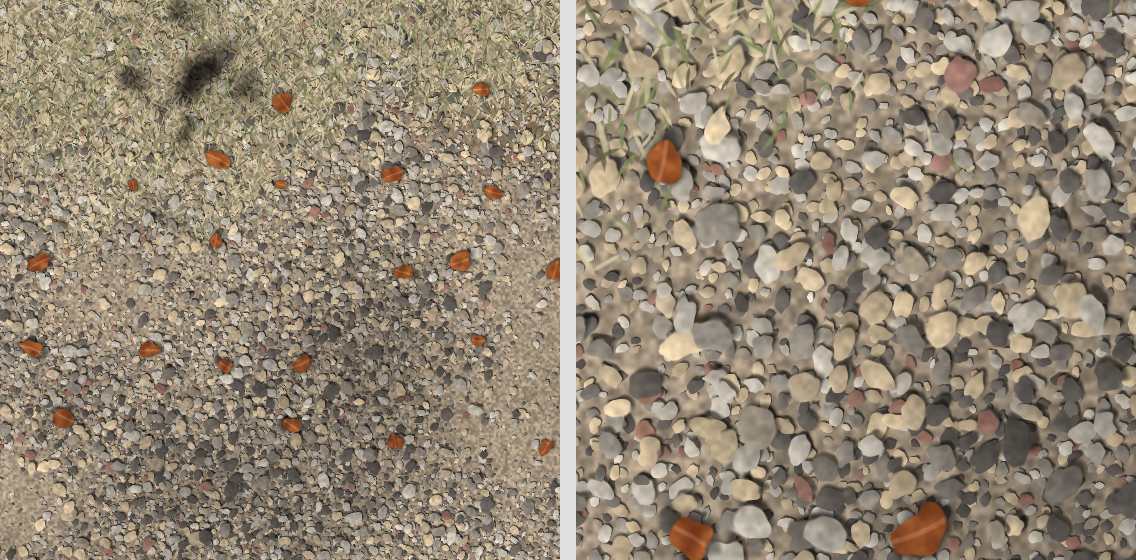
Left: the whole. Right: its middle third, enlarged.
This texture is drawn by a three.js fragment shader. Its source:

```glsl
varying vec2 vUv;

vec3 hash3(vec2 p) {
  vec3 q = fract(vec3(p.xyx) * vec3(.1031, .1030, .0973));
  q += dot(q, q.yxz + 33.33);
  return fract((q.xxy + q.yzz) * q.zyx);
}
float noise(vec2 p) {
  vec2 i = floor(p), f = fract(p);
  f *= f * (3. - 2. * f);
  return mix(mix(hash3(i).x, hash3(i + vec2(1, 0)).x, f.x),
             mix(hash3(i + vec2(0, 1)).x, hash3(i + vec2(1, 1)).x, f.x), f.y);
}
float fbm(vec2 p) {
  return .55 * noise(p) + .28 * noise(p * 2.03 + 17.1) + .17 * noise(p * 4.1 + 51.7);
}
mat2 turn(float a) { return mat2(cos(a), -sin(a), sin(a), cos(a)); }
float blob(vec2 p, vec2 centre, vec2 size) {
  vec2 q = (p - centre) / size;
  return exp(-dot(q, q));
}

// Regions of the ground
float grassCover(vec2 p) {
  float edge = .63 + .2 * smoothstep(.4, .8, p.x);
  return smoothstep(-.1, .12, p.y - edge + .3 * (noise(p * 9.) - .5));
}
float sandCover(vec2 p) {
  float left = blob(p, vec2(.02, .1), vec2(.13, .15)) + .9 * blob(p, vec2(.2, .47), vec2(.16, .09));
  float right = blob(p, vec2(1., .5), vec2(.19, .2)) + blob(p, vec2(.97, .22), vec2(.24, .15));
  return clamp(left + right + .3 * (noise(p * 14.) - .5), 0., 1.);
}
float darkGravel(vec2 p) {
  return clamp(blob(p, vec2(.66, .34), vec2(.2, .15)) + blob(p, vec2(.4, .1), vec2(.28, .17))
             + .6 * blob(p, vec2(.13, .28), vec2(.1, .08)), 0., 1.);
}

vec3 stoneColour(vec3 k, float dark) {
  float pick = k.x - .22 * dark;
  vec3 c = mix(vec3(.36, .34, .32), vec3(.55, .52, .48), smoothstep(.0, .28, pick));
  c = mix(c, vec3(.73, .70, .65), smoothstep(.25, .6, pick));
  c = mix(c, vec3(.77, .68, .54), step(.6, k.y) * .8 * smoothstep(.1, .4, pick));
  c = mix(c, vec3(.50, .34, .30), step(.965, k.z) * .8);
  return c * (.9 + .2 * k.z);
}
// Overlapping stones, each with a shadow toward the upper right
void addStones(inout vec3 col, vec2 p, float scale, float amount, float seed) {
  for (int n = 0; n < 9; n++) {
    vec2 cell = floor(p * scale) + vec2(mod(float(n), 3.), floor(float(n) / 3.)) - 1.;
    vec3 h = hash3(cell + seed), k = hash3(cell + seed + 71.3);
    vec2 centre = (cell + .15 + .7 * h.xy) / scale;
    float cover = (1. - .85 * sandCover(centre)) * (1. - .6 * grassCover(centre));
    if (h.z > cover * amount) continue;
    vec2 local = (p - centre) * scale / mix(.34, .66, k.y * k.y);
    vec2 stretch = vec2(1., 1.15 + .5 * k.z);
    mat2 spin = turn(k.x * 6.28);
    vec2 q = spin * local * stretch;
    float rough = .5 * (noise(q * 1.6 + cell * 3.) - .5);
    float shade = length(spin * (local - vec2(.2, .28)) * stretch) + rough;
    col *= 1. - .55 * (1. - smoothstep(.7, 1.15, shade));
    vec3 stone = stoneColour(hash3(cell + seed + 23.7), darkGravel(centre));
    stone *= 1.02 - .14 * dot(local, vec2(.5, .7)) + .22 * (noise(p * 190.) - .5);
    col = mix(col, stone, 1. - smoothstep(.86, 1.02, length(q) + rough));
  }
}
// Short dry and green blades
void addGrass(inout vec3 col, vec2 p, float scale, float seed) {
  for (int n = 0; n < 9; n++) {
    vec2 cell = floor(p * scale) + vec2(mod(float(n), 3.), floor(float(n) / 3.)) - 1.;
    vec3 h = hash3(cell + seed), k = hash3(cell + seed + 41.9);
    vec2 centre = (cell + h.xy) / scale;
    if (h.z > grassCover(centre) * .9) continue;
    vec2 q = turn(.3 + 2.4 * k.x) * (p - centre) * scale;
    q.y += .35 * (k.y - .5) * q.x * q.x;
    float blade = 1. - smoothstep(.04, .13, abs(q.y) + .13 * smoothstep(.3, .9, abs(q.x)));
    float green = smoothstep(.45, .75, k.z + .7 * (noise(centre * 11. + 5.) - .5));
    vec3 tint = mix(vec3(.82, .77, .63), vec3(.49, .53, .34), green);
    tint = mix(tint, vec3(.38, .35, .26), step(.78, k.y));
    col = mix(col, tint, .8 * blade);
  }
}
void addLeaves(inout vec3 col, vec2 p) {
  vec2 cell = floor(p * 6.5);
  vec3 h = hash3(cell + 8.4), k = hash3(cell + 55.2);
  vec2 centre = (cell + .25 + .5 * h.xy) / 6.5;
  if (h.z > .62 || centre.y < .13 || centre.y > .92) return;
  vec2 local = (p - centre) / mix(.015, .028, k.x);
  vec2 q = turn(k.y * 6.28) * local;
  float rim = length(q * vec2(1., 1.2 + .6 * k.z)) + .25 * abs(q.x) + .6 * (noise(q * 2. + cell * 5.) - .5);
  col *= 1. - .5 * (1. - smoothstep(.8, 1.3, rim - .2 * dot(local, vec2(.5, .7))));
  vec3 leaf = mix(vec3(.44, .21, .10), vec3(.74, .43, .22), noise(q * 2.2 + 9. * k.xy));
  leaf += .1 * (1. - smoothstep(.03, .1, abs(q.y + .1 * q.x * q.x)));
  col = mix(col, leaf, 1. - smoothstep(.85, .97, rim));
}

void main() {
  vec2 p = vUv;
  // Soil with fine grit and a damp patch
  vec3 col = mix(vec3(.49, .44, .38), vec3(.70, .63, .54), fbm(p * 60.));
  col = mix(col, vec3(.67, .60, .51), .6 * sandCover(p));
  col = mix(col, vec3(.66, .60, .47), .5 * grassCover(p));
  col *= .8 + .42 * noise(p * 240.);
  float damp = blob(p, vec2(.93, .77), vec2(.13, .06)) * fbm(p * 22.) * 1.5;
  col = mix(col, vec3(.45, .36, .27), clamp(damp, 0., .8));
  // Stones from small to large, then grass and leaves
  for (float i = 0.; i < 3.; i++) addStones(col, p, 115. * pow(.62, i), .8 - .06 * i, 3. + 130. * i);
  for (float i = 0.; i < 3.; i++) addGrass(col, p, 48. + 20. * i, 11. + 87. * i);
  addLeaves(col, p);
  // Broad tone and soft shadow falling on the ground
  col *= 1.03 - .15 * darkGravel(p) + .16 * (fbm(p * 7.) - .5);
  col *= .93 + .14 * noise(p * 330.);
  vec2 w = p + .03 * (vec2(noise(p * 28.), noise(p * 28. + 40.)) - .5);
  float shadow = 1.3 * blob(turn(.75) * (w - vec2(.355, .868)), vec2(0), vec2(.065, .025));
  shadow += .75 * blob(w, vec2(.24, .862), vec2(.022, .025)) + .6 * blob(w, vec2(.44, .838), vec2(.025, .03));
  shadow += .7 * blob(w, vec2(.34, .768), vec2(.018, .025)) + .6 * blob(w, vec2(.325, .975), vec2(.025, .03));
  gl_FragColor = vec4(mix(col, col * vec3(.25, .24, .24), clamp(shadow, 0., 1.)), 1.);
}
```
